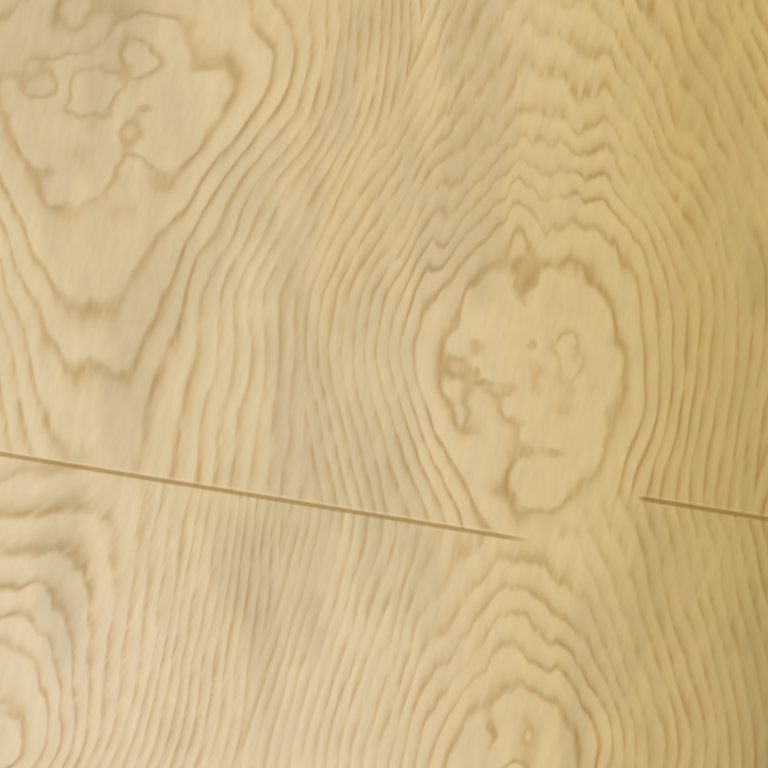
Give the GLSL for this texture, as a WebGL 1 fragment shader.

```glsl
precision highp float;
// Pale oak planks: knots with nested growth rings, broken pores and slanted seams.
uniform vec2 u_resolution;

const vec3 PALE_OAK = vec3(0.880, 0.802, 0.660);
const vec3 HONEY_OAK = vec3(0.800, 0.690, 0.445);
const vec3 GRAIN_TINT = vec3(0.860, 0.805, 0.70);
const vec3 SEAM_BROWN = vec3(0.60, 0.46, 0.24);
const vec3 SEAM_LIGHT = vec3(0.90, 0.82, 0.62);
const float SEAM_SLOPE = -0.164;

float hash(vec2 p) {
  return fract(sin(dot(p, vec2(127.1, 311.7))) * 43758.545);
}

float valueNoise(vec2 p) {
  vec2 cell = floor(p);
  vec2 f = fract(p);
  f = f * f * (3.0 - 2.0 * f);
  float low = mix(hash(cell), hash(cell + vec2(1.0, 0.0)), f.x);
  float high = mix(hash(cell + vec2(0.0, 1.0)), hash(cell + 1.0), f.x);
  return mix(low, high, f.y);
}

float layeredNoise(vec2 p) {
  return 0.6 * valueNoise(p) + 0.3 * valueNoise(p * 2.1 + 7.3)
       + 0.1 * valueNoise(p * 4.3 + 3.1);
}

// Distance to a knot, stretched along the trunk and more so below it.
float knotDistance(vec2 offset, float stretch) {
  float pull = offset.y > 0.0 ? stretch : stretch * 2.1;
  return length(vec2(offset.x, offset.y / (1.0 + pull * abs(offset.y))));
}

// Nearest knot in an evenly stepped row; cell borders form the grain creases.
float nearestKnot(vec2 p, vec2 origin, vec2 stride, float stretch) {
  float nearest = 10.0;
  for (int i = -1; i <= 1; i++) {
    vec2 center = origin + stride * float(i);
    nearest = min(nearest, knotDistance(p - center, stretch));
  }
  return nearest;
}

// Leans the grain to the right above a point, fading out to both sides.
vec2 leanGrain(vec2 p, vec2 start, float lean) {
  float across = (p.x - start.x) / 0.2;
  float rise = max(p.y - start.y, 0.0);
  return vec2(p.x - lean * rise * exp(-across * across), p.y);
}

// Short broken pores that follow the slightly tilted trunk, from 0 to 1.
float pores(vec2 p) {
  vec2 tilted = vec2(p.x - 0.18 * p.y, p.y);
  float coarse = valueNoise(tilted * vec2(105.0, 24.0));
  float fine = valueNoise(tilted * vec2(220.0, 55.0) + 5.0);
  return 0.55 * coarse + 0.45 * fine;
}

// Ring darkness: faint wavering contours in the core, tight dashed lines outside.
float growthRings(vec2 p, vec2 origin, vec2 stride, float stretch, float core) {
  float jag = layeredNoise(p * vec2(24.0, 6.0)) - 0.5;
  float splinter = valueNoise(p * vec2(120.0, 16.0)) - 0.5;
  vec2 warped = p + vec2(0.010 * sin(p.y * 9.0 + p.x * 4.0), 0.075 * jag + 0.010 * splinter);
  warped.x += 0.008 * (layeredNoise(p * vec2(9.0, 13.0)) - 0.5);
  float d = nearestKnot(warped, origin, stride, stretch);
  float beyond = d - core;
  float outer = 0.5 * (beyond + sqrt(beyond * beyond + 0.0006));
  float inside = 1.0 - smoothstep(core * 0.6, core + 0.05, d);
  float far = smoothstep(core + 0.03, core + 0.14, d);
  float phase = 13.0 * d + 38.0 * outer + 10.0 * max(beyond - 0.06, 0.0);
  phase += 0.9 * layeredNoise(p * 6.0);
  phase += 2.6 * inside * layeredNoise(p * vec2(19.0, 17.0));
  float wave = 0.5 + 0.5 * sin(6.2832 * phase + 0.6 * sin(6.2832 * phase));
  float line = pow(wave, mix(3.4, 1.6, far));
  float wear = 0.15 + 1.15 * layeredNoise(p * vec2(18.0, 8.0) + 11.0);
  float dashes = mix(1.0, smoothstep(0.15, 0.75, pores(p + 0.37)) * 1.5, 0.3 + 0.4 * far);
  return line * wear * dashes * mix(0.95, 0.58, far) * mix(1.0, 0.85, inside);
}

// Height above a slanted line that crosses the left edge at a given level.
float heightAbove(vec2 p, float level) {
  return (p.y - level - SEAM_SLOPE * p.x) / sqrt(1.0 + SEAM_SLOPE * SEAM_SLOPE);
}

float band(float d, float halfWidth) {
  return 1.0 - smoothstep(halfWidth * 0.3, halfWidth * 1.7, abs(d));
}

// Bevelled joint with softly fading ends.
vec3 drawSeam(vec3 color, float height, float x, vec2 span, float depth) {
  float reach = smoothstep(span.x - 0.006, span.x + 0.006, x)
              * (1.0 - smoothstep(span.y - 0.035, span.y + 0.005, x));
  color = mix(color, SEAM_LIGHT, band(height - 0.0030, 0.0022) * reach * (1.0 - depth));
  return mix(color, SEAM_BROWN, band(height + 0.0010, 0.0028) * reach * depth);
}

void main() {
  vec2 p = gl_FragCoord.xy / u_resolution;

  // Plank split, blended where the joint is interrupted.
  float leftSeam = heightAbove(p, 0.410);
  float rightSeam = heightAbove(p, 0.489);
  float gap = smoothstep(0.66, 0.72, p.x) * (1.0 - smoothstep(0.80, 0.84, p.x));
  float side = mix(leftSeam, rightSeam, smoothstep(0.69, 0.83, p.x));
  float blend = mix(0.002, 0.035, gap);
  float upper = smoothstep(-blend, blend, side);

  // Grain of each plank.
  vec2 upperSpot = leanGrain(p, vec2(0.42, 0.62), 0.30);
  vec2 lowerSpot = leanGrain(p, vec2(0.16, 0.0), 0.45);
  float upperGrain = growthRings(upperSpot, vec2(0.70, 0.525), vec2(0.57, -0.355), 1.6, 0.105);
  float lowerGrain = growthRings(lowerSpot, vec2(0.67, 0.0), vec2(0.71, -0.02), 3.2, 0.045);
  float grain = mix(lowerGrain, upperGrain, upper);

  // Broad colour drift toward honey on the right, with soft mottling.
  float warmth = 0.08 + 0.80 * smoothstep(0.48, 1.02, p.x + 0.15 * (0.5 - p.y));
  warmth += 0.28 * p.y + 0.42 * (layeredNoise(p * vec2(4.0, 2.5)) - 0.5);
  vec3 color = mix(PALE_OAK, HONEY_OAK, clamp(warmth, 0.0, 1.0));
  color *= 1.0 - 0.09 * smoothstep(0.78, 1.0, p.x) * (1.0 - p.y);
  color *= 1.0 - 0.06 * smoothstep(0.35, 0.0, length(p - vec2(0.0, 1.0)));
  color *= 1.0 - 0.05 * smoothstep(0.5, 0.8, layeredNoise(p * vec2(13.0, 4.0) + 4.0));
  color *= mix(vec3(1.0), GRAIN_TINT, clamp(grain, 0.0, 1.1));
  color *= 1.0 + 0.055 * (pores(p) - 0.5);

  // Joints between planks.
  color = drawSeam(color, leftSeam, p.x, vec2(-0.10, 0.69), 0.6);
  color = drawSeam(color, rightSeam, p.x, vec2(0.835, 1.10), 0.85);
  gl_FragColor = vec4(color, 1.0);
}
```
